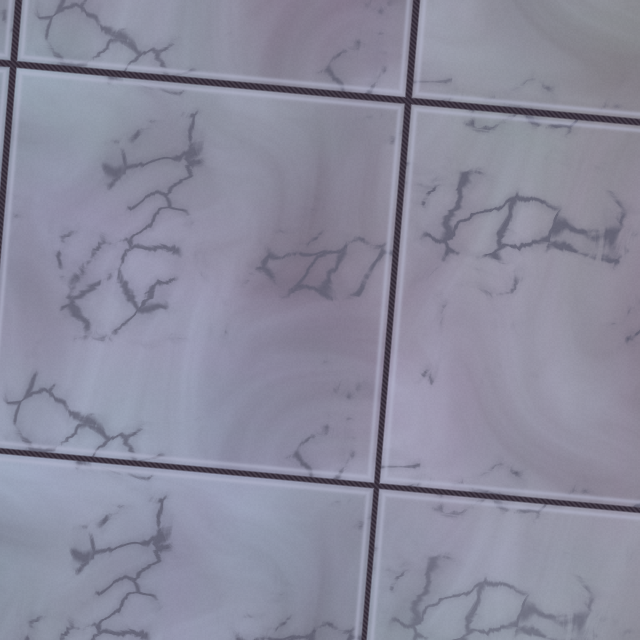
This texture is drawn by a Shadertoy shader. Its source:

```glsl
// Grey-blue marble floor tiles on a slightly rotated grid with dark woven grout.
// Warped layered sines make the clouding; broken cellular borders make the veins,
// which recur down each column while tone and vein strength vary per tile.

const vec2 CROSSING = vec2(0.5885, 0.2409);   // one grout crossing
const vec2 TILE_RIGHT = vec2(0.617, -0.0573); // step to the next column
const vec2 TILE_UP = vec2(0.0495, 0.6016);    // step to the next row
const vec2 GROUT_HALF = vec2(0.0040, 0.0054); // half width at bottom and top
const float RIM_OFFSET = 0.0125;
const float RIM_SIGMA = 0.0036;
const float WEAVE_PERIOD = 0.0078;
const float CLOUD_CONTRAST = 0.62;
const float VEIN_ANGLE = 0.65;
const vec2 VEIN_SCALE = vec2(11.0, 19.0);

const vec3 STONE_DARK = vec3(0.490, 0.475, 0.540);
const vec3 STONE_LIGHT = vec3(0.655, 0.675, 0.755);
const vec3 VEIN_COLOR = vec3(0.355, 0.355, 0.425);
const vec3 RIM_COLOR = vec3(0.70, 0.71, 0.80);
const vec3 GROUT_COLOR = vec3(0.235, 0.205, 0.255);
const vec3 GREEN_SHIFT = vec3(-0.022, 0.016, -0.016);
const vec3 BLUE_SHIFT = vec3(-0.022, -0.002, 0.030);

vec2 hash2(vec2 p) {
    vec3 q = fract(vec3(p.xyx) * vec3(0.1031, 0.1030, 0.0973));
    q += dot(q, q.yzx + 33.33);
    return fract((q.xx + q.yz) * q.zy);
}

mat2 rotation(float a) {
    return mat2(cos(a), sin(a), -sin(a), cos(a));
}

// Layered sines, each octave turned and bent; centred on zero.
float clouds(vec2 p) {
    float sum = 0.0, amplitude = 0.5;
    mat2 turn = rotation(0.9);
    for (int i = 0; i < 6; i++) {
        p = turn * p * 1.75 + 1.3;
        p += 0.65 * sin(p.yx * 1.3 + float(i));
        sum += amplitude * sin(p.x) * sin(p.y);
        amplitude *= 0.56;
    }
    return sum;
}

// Gap between the two nearest feature points: zero on cell borders.
float cellBorder(vec2 p) {
    vec2 cell = floor(p), f = fract(p);
    float near = 8.0, second = 8.0;
    for (int y = -1; y <= 1; y++)
    for (int x = -1; x <= 1; x++) {
        vec2 o = vec2(x, y);
        float d = length(o + hash2(cell + o) - f);
        second = min(second, max(near, d));
        near = min(near, d);
    }
    return second - near;
}

// x: thin broken cracks, y: soft smudges around them
vec2 veins(vec2 p) {
    vec2 bend = vec2(clouds(p * 11.0), clouds(p * 11.0 + 5.7));
    vec2 q = rotation(-VEIN_ANGLE) * (p + 0.022 * bend) * VEIN_SCALE;
    float border = cellBorder(q + 40.0);
    float patches = clouds(p * 6.0 + 2.4) + 0.5 * clouds(p * 19.0 + 8.1);
    float crack = (1.0 - smoothstep(0.02, 0.15, border)) * smoothstep(0.14, 0.42, patches);
    float smudge = (1.0 - smoothstep(0.0, 0.55, border)) * smoothstep(-0.05, 0.45, patches);
    return vec2(crack, smudge);
}

vec3 stone(vec2 uv, vec2 tile, vec2 local) {
    vec2 variation = hash2(tile + 17.0);
    vec2 p = local * vec2(length(TILE_RIGHT), length(TILE_UP)) + vec2(7.3 * tile.x, 0.0);

    // Clouding, with light falling off towards the upper right
    float tone = 0.49 + CLOUD_CONTRAST * clouds(p * 3.2 + 0.35 * variation);
    tone += 0.16 * clouds(uv * 2.3 + 4.0) + 0.10 * (variation.x - 0.5);
    tone += 0.16 * (1.0 - uv.x - uv.y);
    vec3 color = mix(STONE_DARK, STONE_LIGHT, clamp(tone, -0.1, 1.1));

    // Drifts of green, mauve and blue
    color += GREEN_SHIFT * clouds(uv * 3.0 + 9.0);
    color += BLUE_SHIFT * (0.45 - uv.x + 0.5 * clouds(uv * 2.0 + 1.7));

    vec2 vein = veins(p) * mix(0.7, 1.1, variation.y);
    color = mix(color, VEIN_COLOR, clamp(0.60 * vein.x + 0.20 * vein.y, 0.0, 0.8));
    return color + 0.014 * (hash2(floor(uv * 400.0)).x - 0.5);
}

void mainImage(out vec4 fragColor, in vec2 fragCoord) {
    vec2 uv = fragCoord / iResolution.xy;
    float pixel = 1.0 / iResolution.y;

    // Grid coordinates and distance to the nearest joint
    vec2 grid = inverse(mat2(TILE_RIGHT, TILE_UP)) * (uv - CROSSING);
    vec2 gap = abs(fract(grid + 0.5) - 0.5) * vec2(length(TILE_RIGHT), length(TILE_UP));
    float joint = min(gap.x, gap.y);
    vec3 color = stone(uv, floor(grid), fract(grid));

    // Pale rim beside the joint
    float rim = (joint - RIM_OFFSET) / RIM_SIGMA;
    color = mix(color, RIM_COLOR, 0.55 * exp(-rim * rim));

    // Woven grout with soft edges
    float halfWidth = mix(GROUT_HALF.x, GROUT_HALF.y, uv.y);
    float soft = max(pixel, 0.0018);
    float weave = sin(6.2832 * (uv.x + uv.y) / WEAVE_PERIOD);
    vec3 grout = GROUT_COLOR + 0.045 * weave;
    color = mix(grout, color, smoothstep(halfWidth - soft, halfWidth + soft, joint));

    fragColor = vec4(clamp(color, 0.0, 1.0), 1.0);
}
```
